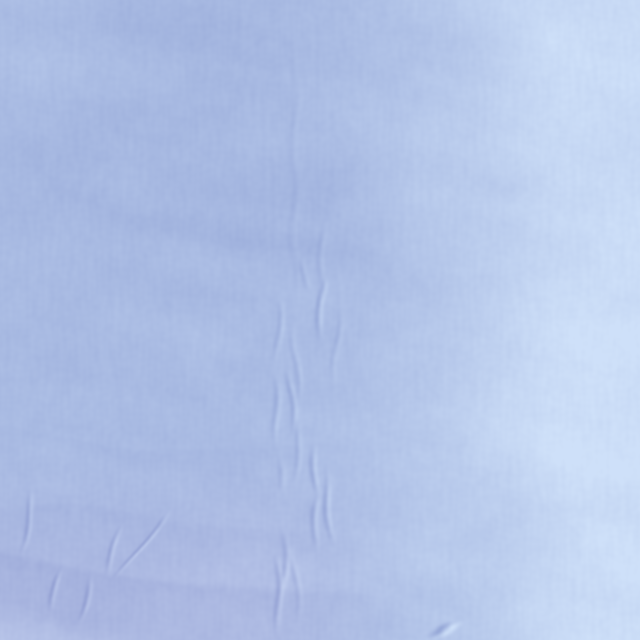
A three.js fragment shader for this texture:

```glsl
// Pale blue draped cotton sheet with soft folds, small creases and light from the right.
varying vec2 vUv;

float hash(float n) {
  return fract(sin(n * 12.9898) * 4375.85);
}

vec2 gradientAt(vec2 cell) {
  float angle = 6.2832 * hash(dot(cell, vec2(1.37, 7.91)));
  return vec2(cos(angle), sin(angle));
}

// Gradient noise, roughly -0.7 to 0.7
float noise(vec2 p) {
  vec2 i = floor(p), f = fract(p);
  vec2 u = f * f * f * (f * (f * 6.0 - 15.0) + 10.0);
  float a = dot(gradientAt(i), f);
  float b = dot(gradientAt(i + vec2(1, 0)), f - vec2(1, 0));
  float c = dot(gradientAt(i + vec2(0, 1)), f - vec2(0, 1));
  float d = dot(gradientAt(i + vec2(1, 1)), f - vec2(1, 1));
  return mix(mix(a, b, u.x), mix(c, d, u.x), u.y);
}

float fbm(vec2 p) {
  float sum = 0.0, amplitude = 0.6;
  for (int i = 0; i < 4; i++) {
    sum += amplitude * noise(p);
    p = p * 2.03 + 17.3;
    amplitude *= 0.55;
  }
  return sum;
}

// Short tapered wrinkle: a dark groove with a lit ridge on its right
float crease(vec2 p, vec2 centre, float tilt, float halfLength, float width) {
  vec2 d = p - centre;
  float s = (d.x - tilt * d.y - 0.004 * sin(d.y * 45.0 + centre.x * 60.0)) / width;
  float taper = 1.0 - smoothstep(0.2, 1.0, abs(d.y) / halfLength);
  return taper * (0.75 * exp(-(s - 1.7) * (s - 1.7)) - exp(-s * s));
}

// Shade that fades out below a drooping fold line
float foldEdge(vec2 p, float height, float slope, float softness) {
  float d = p.y - height + slope * p.x + 0.035 * noise(p * vec2(4.0, 2.0) + height * 30.0);
  return exp(-abs(d) / softness) * smoothstep(-0.008, 0.008, -d);
}

void main() {
  vec2 p = vUv;

  // Light spreading in from the right edge
  float front = p.x + 0.04 * p.y + 0.12 * fbm(p * vec2(2.5, 4.0) + 3.0);
  float light = 0.13 + 0.28 * smoothstep(0.48, 0.78, front) + 0.50 * smoothstep(0.68, 0.96, front);
  light += 0.11 * smoothstep(0.62, 0.3, p.y) * smoothstep(0.05, 0.55, p.x);
  light += 0.07 * smoothstep(0.75, 1.0, p.y) * smoothstep(0.4, 0.0, p.x);

  // Broad folds sloping down to the right
  vec2 drape = vec2(p.x * 1.8, (p.y + 0.17 * p.x) * 7.0);
  light += 0.26 * fbm(drape + 5.0) + 0.16 * fbm(p * 7.0 + 21.0);
  float inner = smoothstep(0.0, 0.25, p.x) * smoothstep(0.82, 0.6, p.x);
  float band = (p.y + 0.2 * p.x - 0.70 + 0.02 * noise(p * 6.0)) / 0.025;
  light -= 0.13 * inner * exp(-band * band);

  // Gathered cloth along the bottom left
  float lowerLeft = smoothstep(0.72, 0.35, p.x);
  float shade = foldEdge(p, 0.14, 0.13, 0.05) + 0.6 * foldEdge(p, 0.21, 0.08, 0.025)
    + 0.5 * foldEdge(p, 0.32, 0.05, 0.02);
  light -= 0.20 * lowerLeft * shade;
  light += 0.25 * smoothstep(0.07, 0.0, p.y + 0.25 * p.x) * lowerLeft;

  // Column of upright creases near the middle
  for (int i = 0; i < 16; i++) {
    float n = float(i);
    float y = mix(0.05, 0.61, (n + hash(n + 2.0)) / 16.0);
    vec2 centre = vec2(0.40 + 0.13 * hash(n + 31.0), y);
    float tilt = 0.3 * hash(n + 47.0) - 0.12;
    float halfLength = 0.03 + 0.05 * hash(n + 63.0);
    float strength = 0.18 + 0.26 * hash(n + 79.0);
    light += strength * crease(p, centre, tilt, halfLength, 0.0042);
  }

  // Slanted creases in the lower left
  for (int i = 0; i < 5; i++) {
    float n = float(i);
    vec2 centre = vec2(0.04 + 0.045 * n, 0.06 + 0.15 * hash(n + 92.0));
    float tilt = 0.15 + 0.9 * pow(hash(n + 105.0), 2.0);
    light += 0.38 * crease(p, centre, tilt, 0.035 + 0.03 * hash(n + 118.0), 0.0036);
  }

  // Faint pressed seam and one dark tuck at the lower edge
  light += 0.10 * crease(p, vec2(0.457, 0.72), 0.0, 0.30, 0.005);
  light += 0.7 * crease(p, vec2(0.69, 0.016), 1.2, 0.016, 0.009);

  // Upright weave and fine mottling
  light += 0.08 * noise(p * vec2(130.0, 22.0)) + 0.07 * noise(p * vec2(90.0, 110.0));
  light += 0.05 * noise(p * vec2(45.0, 38.0) + 9.0);

  vec3 color = mix(vec3(0.64, 0.71, 0.875), vec3(0.80, 0.87, 0.97), clamp(light, -0.6, 1.05));
  float violet = lowerLeft * smoothstep(0.35, 0.05, p.y);
  color += violet * vec3(0.012, -0.008, -0.004);
  gl_FragColor = vec4(color, 1.0);
}
```
